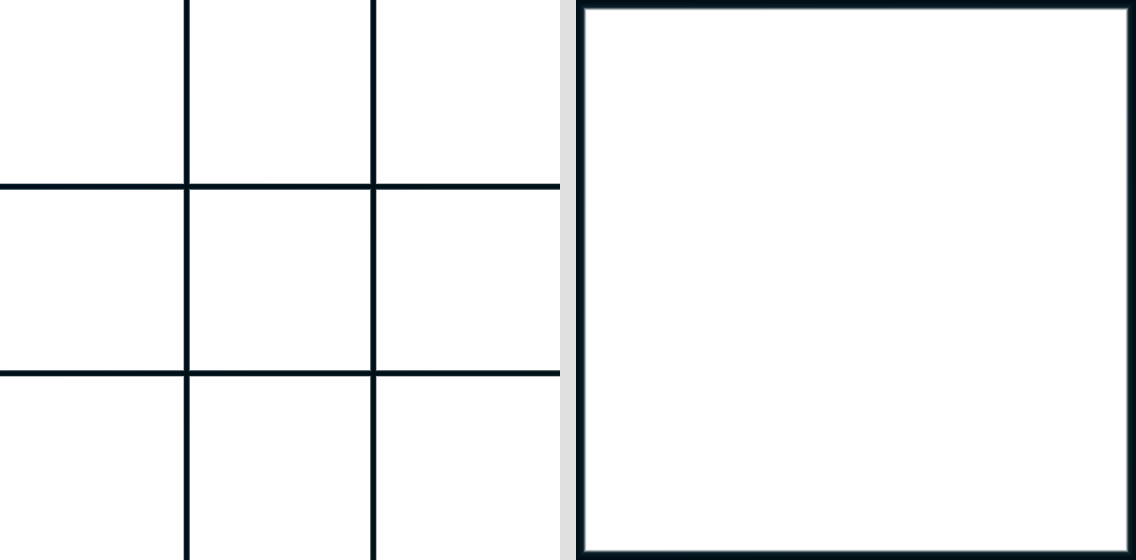
Left: the whole. Right: its middle third, enlarged.
Reproduce this pattern procedurally as a three.js fragment shader.

```glsl
// Three by three white square cells, parted by thin near-black rules.
// Each axis finds its nearest inner rule; the smaller distance shades the
// line from a dark core to a lighter shoulder, with a slight tint drift.

varying vec2 vUv;

const float CELLS = 3.0;
const float HALF_WIDTH = 0.0053;
const float SOFTNESS = 0.0013;
const float CORE_HALF_WIDTH = 0.0026;

const vec3 PAPER = vec3(1.0);
const vec3 CORE_INK = vec3(0.0, 0.06, 0.09);
const vec3 SHOULDER_INK = vec3(0.03, 0.11, 0.15);
const vec3 TINT_DRIFT = vec3(0.012, 0.012, -0.015);

// Distance to the nearest inner rule on each axis; outer edges stay open.
vec2 ruleDistance(vec2 p, float cells) {
  vec2 rule = clamp(floor(p * cells + 0.5), 1.0, cells - 1.0);
  return abs(p - rule / cells);
}

// Coverage of a soft-edged stroke at distance d from its centre.
float stroke(float d, float halfWidth, float softness) {
  return 1.0 - smoothstep(halfWidth - softness, halfWidth + softness, d);
}

// Ink runs from core to shoulder, bluer at upper left, greener at lower right.
vec3 inkColor(float d, vec2 p) {
  float core = stroke(d, CORE_HALF_WIDTH, SOFTNESS);
  float drift = clamp(p.x - p.y, -1.0, 1.0);
  return clamp(mix(SHOULDER_INK, CORE_INK, core) + TINT_DRIFT * drift, 0.0, 1.0);
}

void main() {
  vec2 axes = ruleDistance(vUv, CELLS);
  float d = min(axes.x, axes.y);
  float coverage = stroke(d, HALF_WIDTH, SOFTNESS);
  gl_FragColor = vec4(mix(PAPER, inkColor(d, vUv), coverage), 1.0);
}
```
